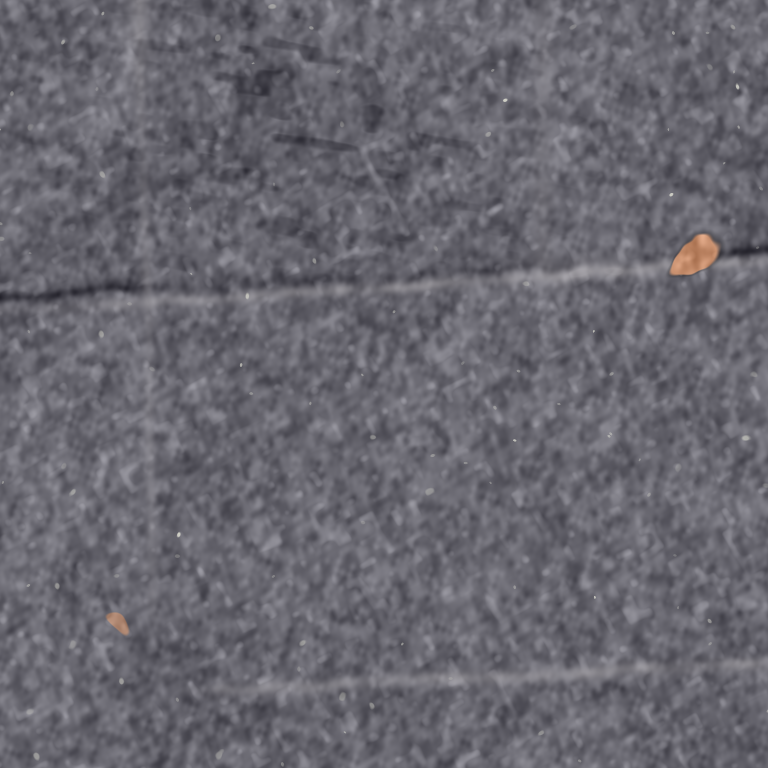
Give the GLSL for this texture, as a WebGL 1 fragment shader.

```glsl
precision highp float;
// Worn grey paving slabs with pale, dark-edged joints, mineral flecks and a fallen leaf.
uniform vec2 u_resolution;

#define STONE vec3(0.402, 0.398, 0.432)
#define DUST vec3(0.60, 0.59, 0.61)
#define FLECK vec3(0.82, 0.82, 0.78)
#define LEAF vec3(0.80, 0.58, 0.45)
#define GRAIN_SCALE 82.0
#define GRAIN_CONTRAST 0.16
#define FLECK_CELLS 11.0
#define FLECK_CHANCE 0.13

float hash(vec2 p) {
  vec3 q = fract(p.xyx * 0.1031);
  q += dot(q, q.yzx + 33.33);
  return fract((q.x + q.y) * q.z);
}

float noise(vec2 p) {
  vec2 i = floor(p), f = fract(p);
  f = f * f * (3.0 - 2.0 * f);
  return mix(mix(hash(i), hash(i + vec2(1, 0)), f.x),
             mix(hash(i + vec2(0, 1)), hash(i + vec2(1, 1)), f.x), f.y);
}

mat2 turn(float a) {
  return mat2(cos(a), sin(a), -sin(a), cos(a));
}

// Soft line profile: 1 on the line, fading over the given width.
float band(float d, float width) {
  return exp(-d * d / (width * width));
}

// Signed brightness of the stone: four sizes of grain plus pale crystals.
float stoneTone(vec2 p) {
  vec2 g = turn(0.25) * (p + 3.0) * vec2(1.0, 0.8);
  float tone = 0.0, amp = GRAIN_CONTRAST;
  tone += amp * (noise(g * GRAIN_SCALE) - 0.5);
  tone += 0.75 * amp * (noise(turn(0.9) * g * GRAIN_SCALE * 1.8) - 0.5);
  tone += 0.40 * amp * (noise(g * GRAIN_SCALE * 0.35) - 0.5);
  tone += 0.25 * amp * (noise(g * GRAIN_SCALE * 0.08) - 0.5);
  float crystal = noise(turn(-0.5) * (p + 7.0) * GRAIN_SCALE * 0.9);
  return tone + 0.10 * smoothstep(0.68, 1.0, crystal);
}

// One irregular pale fleck in some cells of a grid.
float flecks(vec2 p, float cells, float chance) {
  vec2 id = floor(p * cells);
  vec2 spot = 0.2 + 0.6 * vec2(hash(id + 11.0), hash(id + 37.0));
  vec2 d = (fract(p * cells) - spot) / cells;
  d = turn(6.28 * hash(id + 53.0)) * d * vec2(1.0, 1.5);
  float size = mix(0.003, 0.009, pow(hash(id + 71.0), 2.0));
  float dist = length(d) * (0.7 + 0.8 * noise(p * 150.0));
  float strength = mix(0.4, 1.0, hash(id + 89.0));
  return step(hash(id + 5.0), chance) * strength * (1.0 - smoothstep(0.4 * size, size, dist));
}

void main() {
  vec2 p = gl_FragCoord.xy / u_resolution;
  float px = 1.5 / u_resolution.y;
  float wobble = noise(p * vec2(22.0, 9.0)) - 0.5;
  float patchy = noise(p * 45.0 + 9.0);

  // Heights above the two level joints, which climb to the right.
  float upper = p.y - (0.597 + 0.045 * p.x + 0.022 * p.x * p.x) - 0.006 * wobble;
  float lower = p.y - (0.085 + 0.053 * p.x) - 0.005 * wobble;
  float upperSlab = smoothstep(0.0, 0.02, upper);

  // Stone, with short level pits in the rougher upper slab.
  float tone = stoneTone(p);
  float pits = smoothstep(0.60, 0.88, noise(turn(0.15) * p * vec2(34.0, 75.0)));
  float rough = band(length((p - vec2(0.40, 0.85)) * vec2(1.0, 1.2)), 0.22);
  tone -= upperSlab * pits * (0.02 + 0.09 * rough);

  // Dark open edge above the upper joint, deepest near both sides.
  float open = 0.25 + 0.75 * (1.0 - smoothstep(0.12, 0.22, p.x) + smoothstep(0.92, 0.96, p.x));
  open = max(open, 0.65 * band(p.x - 0.66, 0.09));
  float edge = upper - 0.014 - 0.006 * band(p.x - 0.15, 0.08);
  tone -= 0.15 * open * band(edge, 0.006) + 0.035 * band(edge, 0.018);
  vec3 color = STONE + tone;

  // Dust packed in the level joints and the fainter upright ones.
  float dust = 0.65 * band(upper, 0.0075) * mix(0.5, 1.0, smoothstep(0.05, 0.2, p.x));
  dust += 0.30 * band(upper - 0.005, 0.020) * band(p.x - 0.75, 0.12);
  dust += 0.62 * band(lower, 0.0085) * smoothstep(0.22, 0.32, p.x);
  float leftJoint = p.x - 0.206 + 0.024 * p.y + 0.005 * wobble;
  float leftFade = smoothstep(0.12, 0.35, p.y) * (0.4 + 0.6 * noise(vec2(2.0, p.y * 9.0)));
  dust += 0.45 * leftFade * band(leftJoint, 0.007);
  dust += 0.25 * band(p.x - 0.708 - 0.005 * wobble, 0.013) * upperSlab;
  dust += 0.35 * band(leftJoint, 0.016) * smoothstep(0.86, 0.96, p.y);
  color = mix(color, DUST + 0.5 * tone, clamp(dust * (0.5 + 0.8 * patchy), 0.0, 0.85));

  // Scattered mineral flecks, large and small.
  float spots = flecks(p, FLECK_CELLS, FLECK_CHANCE);
  spots = max(spots, 0.55 * flecks(p + 0.37, FLECK_CELLS * 2.3, FLECK_CHANCE));
  color = mix(color, FLECK, spots);

  // Egg-shaped leaf lying on the upper joint, with a thin shadow.
  vec2 q = turn(-0.62) * (p - vec2(0.903, 0.665));
  float leaf = length(q / vec2(0.037, 0.020 + 0.22 * clamp(q.x, -0.04, 0.04))) - 1.0;
  leaf += 0.25 * (noise(p * 70.0) - 0.5);
  color *= 1.0 - 0.22 * (1.0 - smoothstep(0.0, 0.25, leaf));
  vec3 leafColor = LEAF + 0.20 * (noise(p * 95.0) - 0.5) + 0.6 * tone;
  color = mix(color, leafColor, 1.0 - smoothstep(-0.08, 0.04 + 25.0 * px, leaf));

  // Small curled crumb of leaf.
  vec2 c = turn(0.8) * (p - vec2(0.155, 0.188));
  float crumb = length(vec2(c.x, (c.y + 12.0 * c.x * c.x) * 2.2)) + 0.018 * (patchy - 0.5);
  color = mix(color, LEAF * 0.88 + tone, 0.8 * (1.0 - smoothstep(0.015, 0.019 + px, crumb)));

  gl_FragColor = vec4(clamp(color, 0.0, 1.0), 1.0);
}
```
